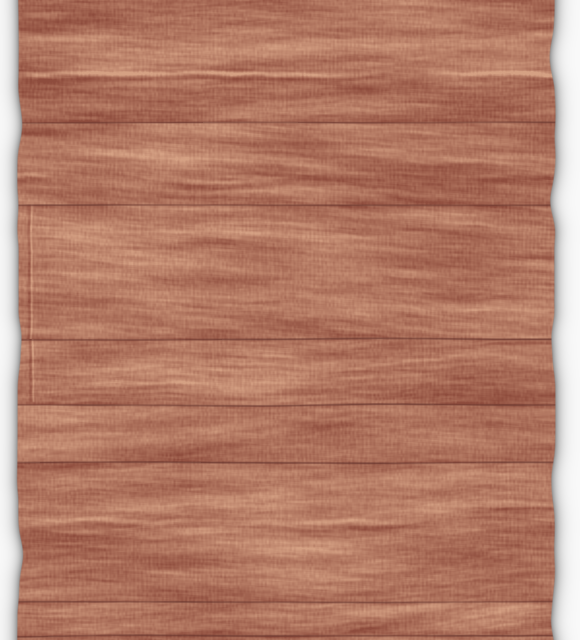
This texture is drawn by a Shadertoy shader. Its source:

```glsl
// Reddish wooden planks with woven grain on a white ground, with scalloped sides and a soft shadow.

float hash(vec2 p) {
    return fract(sin(dot(p, vec2(127.1, 311.7))) * 43758.55);
}

float noise(vec2 p) {
    vec2 i = floor(p), f = fract(p);
    f = f * f * (3.0 - 2.0 * f);
    return mix(mix(hash(i), hash(i + vec2(1, 0)), f.x),
               mix(hash(i + vec2(0, 1)), hash(i + vec2(1, 1)), f.x), f.y);
}

float fbm(vec2 p) {
    float sum = 0.0, amp = 0.5;
    for (int i = 0; i < 4; i++) {
        sum += amp * noise(p);
        p = p * 2.03 + 17.3;
        amp *= 0.5;
    }
    return sum / 0.9375;
}

// Soft line of half width w around d = 0
float line(float d, float w, float blur) {
    return 1.0 - smoothstep(w - blur, w + blur, abs(d));
}

// Pinched notches repeating along an edge
float notch(float y, float start, float period) {
    float d = abs(fract((y - start) / period + 0.5) - 0.5) * period;
    return 0.007 * exp(-d * d / 0.0012);
}

// Lengthwise grain, bent by a slow warp and tilted per plank
float grainHeight(vec2 p, float plank) {
    float tilt = (hash(vec2(plank, 4.0)) - 0.5) * 0.22;
    p.y += tilt * p.x + 0.035 * (fbm(p * vec2(4.0, 7.0) + plank * 9.1) - 0.5);
    return fbm(p * vec2(5.0, 42.0) + plank * 23.7);
}

void mainImage(out vec4 fragColor, in vec2 fragCoord) {
    float px = 1.0 / iResolution.y;
    vec2 p = fragCoord / iResolution.xy * vec2(0.906, 1.0);

    // Plank index and seam darkness
    const float seams[7] = float[](0.809, 0.680, 0.470, 0.367, 0.277, 0.060, 0.006);
    float plank = 0.0, seam = 0.0, seamShade = 0.0;
    for (int i = 0; i < 7; i++) {
        float id = float(i);
        float d = p.y - seams[i] - 0.003 * (noise(vec2(p.x * 5.0, id * 7.0)) - 0.5);
        float wear = 0.55 + 0.45 * noise(vec2(p.x * 14.0, id * 3.7));
        plank += step(d, 0.0);
        seam = max(seam, wear * line(d, 0.0013, px));
        seamShade += wear * exp(-abs(d) / (d > 0.0 ? 0.010 : 0.004));
    }

    // Broad stain, streaks and fine fibres
    float height = grainHeight(p, plank);
    float relief = height - grainHeight(p + vec2(0.0, 0.004), plank);
    float stain = fbm(p * vec2(3.0, 11.0) + plank * 5.3);
    float fibre = fbm(vec2(p.x * 14.0, (p.y + 0.08 * p.x) * 150.0) + plank * 11.0);
    float tone = 0.56 + 1.2 * (height - 0.5) + 1.1 * (stain - 0.5) + 0.8 * (fibre - 0.5);
    tone += relief * (0.8 + 1.2 * hash(vec2(plank, 8.0)));
    tone += 0.25 * (hash(vec2(plank, 2.0)) - 0.5);

    // Raised pale cracks with a dark underside
    const float cracks[3] = float[](0.889, 0.724, 0.182);
    for (int i = 0; i < 3; i++) {
        float id = float(i);
        float d = p.y - cracks[i] - 0.030 * (fbm(vec2(p.x * 6.0, id * 5.0)) - 0.5);
        float strength = smoothstep(0.2, 0.7, noise(vec2(p.x * 9.0, id + 31.0))) * (1.0 - 0.2 * id);
        tone += strength * (0.9 * line(d, 0.003, 0.003) - 0.6 * line(d + 0.009, 0.004, 0.005));
    }

    // Short upright joint near the left side
    float joint = smoothstep(0.370, 0.374, p.y) * smoothstep(0.682, 0.678, p.y);
    float jointX = p.x - (p.y > 0.470 ? 0.049 : 0.052) - 0.002 * (noise(p.yy * 30.0) - 0.5);
    tone += joint * (0.6 * line(jointX, 0.0014, px) - 0.5 * line(jointX + 0.004, 0.002, 0.002));

    // Woven threads
    float thread = 0.6 * sin(p.x * 1005.0 + 3.0 * noise(p * 40.0)) + 0.4 * sin(p.y * 880.0);
    tone += 0.10 * thread * (0.4 + noise(p * 18.0));
    tone += 0.35 * (noise(p * vec2(330.0, 170.0)) - 0.5);

    tone = clamp(tone - 0.35 * seamShade, -0.35, 1.5);
    vec3 wood = mix(vec3(0.61, 0.36, 0.29), vec3(0.76, 0.54, 0.44), tone);
    wood = mix(wood, vec3(0.40, 0.21, 0.18), 0.75 * seam);

    // Scalloped sides and their shadow
    float ragged = 0.003 * (noise(vec2(p.y * 28.0, 2.0)) - 0.5);
    float left = 0.028 + notch(p.y, 0.47, 0.34) + ragged - p.x;
    float right = p.x - 0.867 + notch(p.y, 0.03, 0.22) + ragged;
    float outside = max(left, right);
    vec3 ground = vec3(0.98 - 0.42 * exp(-max(outside, 0.0) / 0.009));

    fragColor = vec4(mix(wood, ground, smoothstep(-px, px, outside)), 1.0);
}
```
